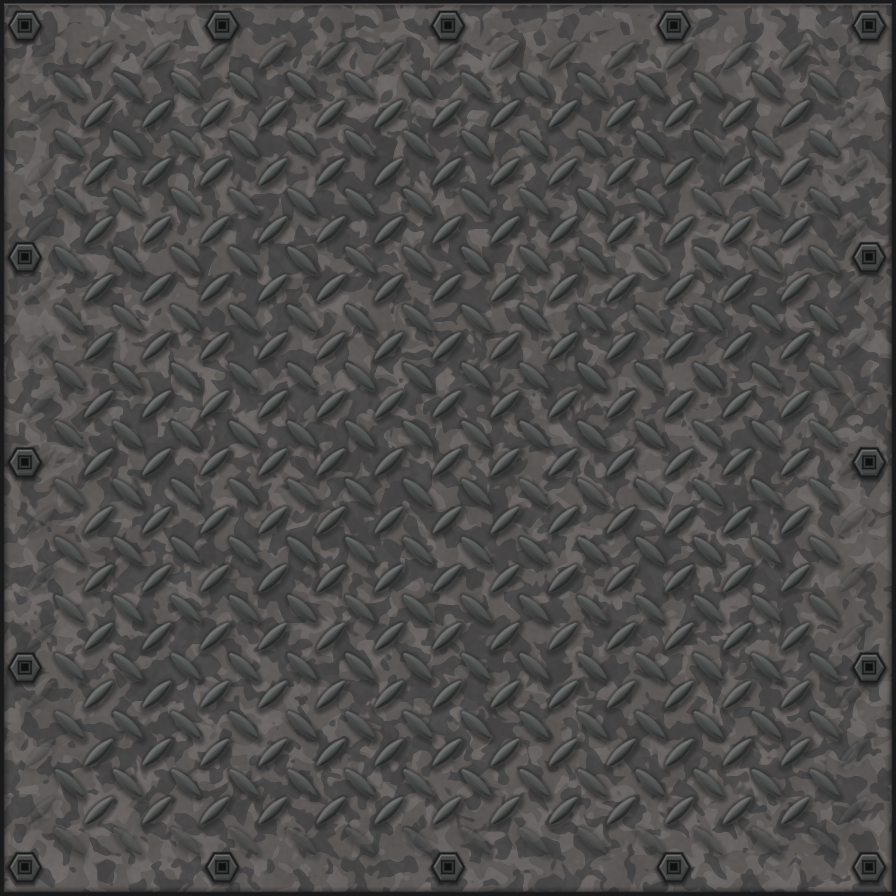
A three.js fragment shader for this texture:

```glsl
// Worn steel tread plate: leaning raised lozenges, mottled ground, hex bolts and a dark frame.
varying vec2 vUv;

const float SOFT = 0.0012;                       // edge smoothing
const float PITCH = 0.0648;                      // lozenge spacing
const vec2 LIGHT = vec2(-0.45, 0.89);
const vec3 GROUND_DARK = vec3(0.285, 0.28, 0.28);
const vec3 GROUND_MID = vec3(0.36, 0.347, 0.34);
const vec3 GROUND_PALE = vec3(0.415, 0.398, 0.392);
const vec3 STEEL = vec3(0.295, 0.302, 0.30);
const vec3 SHADOW = vec3(0.15, 0.15, 0.15);
const vec3 FRAME = vec3(0.10, 0.10, 0.105);

float cover(float d) { return 1.0 - smoothstep(-SOFT, SOFT, d); }

vec2 hashDir(vec2 cell) {
  float a = 6.2832 * fract(sin(dot(cell, vec2(127.1, 311.7))) * 43758.5);
  return vec2(cos(a), sin(a));
}

float gradNoise(vec2 p) {
  vec2 i = floor(p), f = fract(p);
  vec2 w = f * f * f * (f * (f * 6.0 - 15.0) + 10.0);
  float a = dot(hashDir(i), f);
  float b = dot(hashDir(i + vec2(1.0, 0.0)), f - vec2(1.0, 0.0));
  float c = dot(hashDir(i + vec2(0.0, 1.0)), f - vec2(0.0, 1.0));
  float d = dot(hashDir(i + 1.0), f - 1.0);
  return mix(mix(a, b, w.x), mix(c, d, w.x), w.y);
}

float blotch(vec2 p) {
  return gradNoise(p) + 0.5 * gradNoise(p * 2.1 + 7.3) + 0.35 * gradNoise(p * 0.2 + 3.7);
}

float edgeDistance(vec2 p) {
  vec2 e = min(p, 1.0 - p);
  return min(e.x, e.y);
}

// Lens with rounded tips, lying along the x axis
float lozenge(vec2 p, float halfLength, float halfWidth, float rounding) {
  p = abs(p);
  float radius = (halfLength * halfLength + halfWidth * halfWidth) / (2.0 * halfWidth);
  float offset = radius - halfWidth;
  float tip = length(p - vec2(halfLength, 0.0));
  float side = length(p + vec2(0.0, offset)) - radius;
  return ((p.x - halfLength) * offset > p.y * halfLength ? tip : side) - rounding;
}

float stud(vec2 p, float lean) {
  vec2 along = normalize(vec2(1.0, 0.95 * lean));
  vec2 q = vec2(dot(p, along), dot(p, vec2(-along.y, along.x)));
  return lozenge(q, 0.0192, 0.0042, 0.003);
}

float hexagon(vec2 p, float apothem) {
  p = abs(p);
  return max(p.y, p.x * 0.866 + p.y * 0.5) - apothem;
}

float square(vec2 p, float halfSide) { return max(abs(p.x), abs(p.y)) - halfSide; }

// Mottled metal in three stepped tones
vec3 mottledGround(vec2 uv) {
  vec2 p = uv * 46.0;
  p += 0.45 * vec2(gradNoise(p * 0.9 + 19.0), gradNoise(p * 0.9 + 53.0));
  float rimWear = 0.13 * (1.0 - smoothstep(0.02, 0.16, edgeDistance(uv)));
  float mid = smoothstep(-0.05, 0.05, blotch(p) + rimWear - 0.01);
  float pale = smoothstep(-0.05, 0.05, blotch(p * 0.9 + 31.0) - 0.10);
  vec3 color = mix(GROUND_DARK, mix(GROUND_MID, GROUND_PALE, pale), mid);
  color += 0.018 * (pale - 0.5) * (1.0 - mid);
  return color * (1.0 + 0.10 * gradNoise(uv * 22.0) + 0.05 * gradNoise(uv * 150.0));
}

// One family of studs; those nearest the frame are worn flat
vec3 addStuds(vec3 color, vec2 uv, vec2 origin, vec2 count, float lean) {
  vec2 grid = (uv - origin) / PITCH + 0.5;
  vec2 id = floor(grid);
  vec2 inside = step(vec2(0.0), id) * step(id, count - 1.0);
  vec2 p = (fract(grid) - 0.5) * PITCH;
  vec2 center = origin + id * PITCH;
  vec2 worn = smoothstep(0.022, 0.09, min(center, 1.0 - center));
  float relief = inside.x * inside.y * worn.x * worn.y;
  float d = stud(p, lean);
  vec2 probe = LIGHT * 0.002;
  float lit = (stud(p + probe, lean) - stud(p - probe, lean)) / 0.004;
  float drop = stud(p + vec2(-0.0012, 0.0025), lean);
  float shade = 0.55 * (1.0 - smoothstep(-0.001, 0.007, drop));
  shade = max(shade, 0.5 * (1.0 - smoothstep(0.0, 0.0035, d)));
  color = mix(color, SHADOW, shade * relief);
  float rim = smoothstep(-0.007, -0.002, d) * (1.0 - smoothstep(-0.0018, 0.0004, d));
  vec3 face = STEEL + 0.035 * lit + 0.11 * lit * rim;
  return mix(color, face, cover(d + 0.0004) * relief);
}

float boltCoord(float k, float low, float high, float middle, float gap) {
  return k < -1.5 ? low : (k > 1.5 ? high : middle + k * gap);
}

// Offset from the nearest bolt around the border
vec2 nearestBolt(vec2 uv) {
  vec2 best = vec2(1.0);
  for (int i = -2; i <= 2; i++) for (int j = -2; j <= 2; j++) {
    vec2 k = vec2(float(i), float(j));
    vec2 p = uv - vec2(boltCoord(k.x, 0.0277, 0.970, 0.5, 0.252),
                       boltCoord(k.y, 0.0322, 0.9714, 0.484, 0.229));
    if (max(abs(k.x), abs(k.y)) > 1.5 && dot(p, p) < dot(best, best)) best = p;
  }
  return best;
}

vec3 addBolt(vec3 color, vec2 p) {
  float d = hexagon(p, 0.0156);
  float lit = (hexagon(p + LIGHT * 0.001, 0.0156) - hexagon(p - LIGHT * 0.001, 0.0156)) / 0.002;
  float drop = hexagon(p + vec2(0.0, 0.0025), 0.0156);
  color = mix(color, FRAME, 0.75 * (1.0 - smoothstep(-0.001, 0.006, drop)));
  color = mix(color, FRAME, cover(d - 0.001));
  float rim = cover(abs(d + 0.0025) - 0.0008);
  color = mix(color, STEEL * 0.92 + rim * (0.06 + 0.13 * lit), cover(d + 0.0012));
  color = mix(color, FRAME * 0.7, cover(square(p, 0.0078)));
  color = mix(color, STEEL * 0.75, cover(square(p, 0.0062)));
  return mix(color, FRAME * 0.6, cover(square(p - vec2(0.0, 0.0004), 0.0042)));
}

void main() {
  vec3 color = mottledGround(vUv);
  color = addStuds(color, vUv, vec2(0.0456, 0.0951), vec2(15.0, 14.0), 1.0);
  color = addStuds(color, vUv, vec2(0.0777, 0.0612), vec2(14.0, 14.0), -1.0);
  color = addBolt(color, nearestBolt(vUv));
  // Frame with a lit upper lip
  float edge = edgeDistance(vUv);
  color *= 1.0 - 0.3 * (1.0 - smoothstep(0.004, 0.012, edge));
  color = mix(color, FRAME, cover(edge - 0.0046));
  color = mix(color, GROUND_PALE, 0.8 * cover(abs(vUv.y - 0.9952) - 0.0008) * step(0.0046, min(vUv.x, 1.0 - vUv.x)));
  gl_FragColor = vec4(color, 1.0);
}
```
